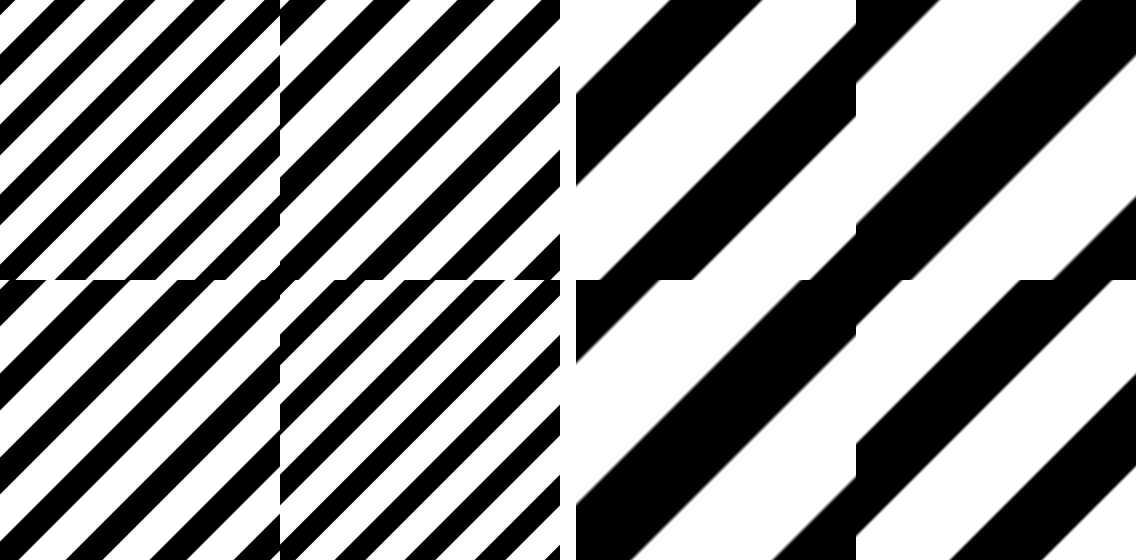
Left: the whole. Right: its middle third, enlarged.
Reproduce this pattern procedurally as a three.js fragment shader.

```glsl
// Black diagonal stripes on white, in a two by two checkerboard of tiles.
// Tiles alternate between a wide and a narrow stripe period, and each tile
// measures its stripes from its own rising diagonal, so they break at the seams.

varying vec2 vUv;

// Ink coverage of stripes centred on multiples of the period.
float stripes(float across, float period) {
  float fromCentre = abs(fract(across / period + 0.5) - 0.5) * period;
  float edge = 0.22 * period;
  float softness = 0.014 * period;
  return 1.0 - smoothstep(edge - softness, edge + softness, fromCentre);
}

void main() {
  // Two tiles across and two up
  vec2 grid = vUv * 2.0;
  vec2 tile = floor(grid);
  vec2 local = fract(grid);

  // Wide stripes at lower left and upper right, narrow in the other two
  float narrow = mod(tile.x + tile.y, 2.0);
  float period = mix(0.3, 0.25, narrow);

  float ink = stripes(local.x - local.y, period);
  gl_FragColor = vec4(vec3(1.0 - ink), 1.0);
}
```
